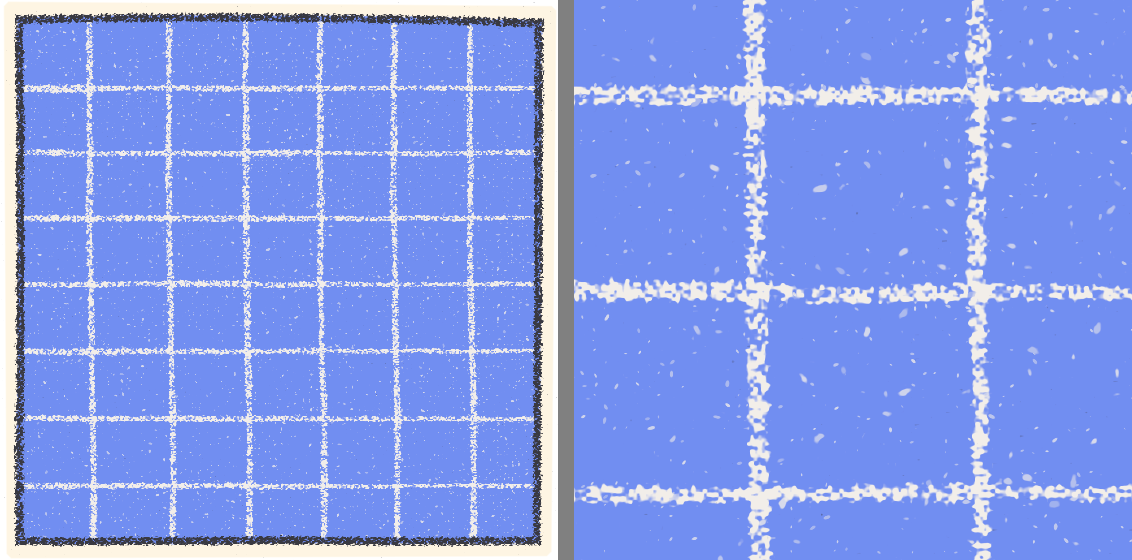
Left, the full canvas; right, a detail of the centre.
Write a Shadertoy shader that draws this pattern.

```glsl
// Chalk grid of seven by eight cells on speckled blue, framed in rough charcoal on cream paper.

const vec3 WHITE = vec3(1.0);
const vec3 CREAM = vec3(0.997, 0.962, 0.892);
const vec3 BLUE = vec3(0.445, 0.555, 0.945);
const vec3 CHALK = vec3(0.95, 0.935, 0.915);
const vec3 CHARCOAL = vec3(0.225, 0.225, 0.255);

const int COLUMN_LINES = 6;
const int ROW_LINES = 7;
const vec2 FIRST_LINE = vec2(0.161, 0.1576);
const vec2 LINE_STEP = vec2(0.1373, 0.1181);
const vec2 LINE_DRIFT = vec2(0.0055, -0.0042);
const vec2 LINE_HALF = vec2(0.0066, 0.0056);
const float LEAN = 0.0065;
const float FRAME_HALF = 0.0088;
const float GRAIN_SCALE = 430.0;
const float GRAIN_SOFTNESS = 0.13;
const float SPECK_SCALE = 80.0;
const float SPECK_DENSITY = 0.19;

float hash(vec2 p) {
    return fract(sin(dot(p, vec2(127.1, 311.7))) * 43758.55);
}

float noise(vec2 p) {
    vec2 i = floor(p), f = fract(p);
    f = f * f * (3.0 - 2.0 * f);
    float low = mix(hash(i), hash(i + vec2(1, 0)), f.x);
    float high = mix(hash(i + vec2(0, 1)), hash(i + vec2(1, 1)), f.x);
    return mix(low, high, f.y);
}

float grain(vec2 p) {
    return 0.65 * noise(p * GRAIN_SCALE) + 0.35 * noise(p * GRAIN_SCALE * 0.53 + 19.0);
}

// Grain shows through wherever the stroke presses hard enough.
float deposit(float pressure, float g) {
    return smoothstep(-GRAIN_SOFTNESS, GRAIN_SOFTNESS, pressure + g - 1.0);
}

float stroke(float dist, float halfWidth) {
    return 1.0 - smoothstep(0.45, 1.45, abs(dist) / halfWidth);
}

float gridPressure(vec2 p) {
    float columns = 0.0, rows = 0.0;
    float lean = LEAN * smoothstep(0.4, 0.8, p.y);
    for (int i = 0; i < COLUMN_LINES; i++) {
        float n = float(i);
        float x = FIRST_LINE.x + LINE_STEP.x * n + LINE_DRIFT.x * sin(n) + lean;
        x += 0.003 * (noise(vec2(p.y * 14.0, n * 7.3)) - 0.5);
        float w = LINE_HALF.x * mix(0.82, 1.18, noise(vec2(p.y * 22.0, n * 5.1 + 40.0)));
        columns = max(columns, stroke(p.x - x, w));
    }
    for (int i = 0; i < ROW_LINES; i++) {
        float n = float(i);
        float y = FIRST_LINE.y + LINE_STEP.y * n + LINE_DRIFT.y * sin(0.6 * n);
        y += 0.003 * (noise(vec2(p.x * 12.0, n * 9.7 + 80.0)) - 0.5);
        float w = LINE_HALF.y * mix(0.8, 1.2, noise(vec2(p.x * 18.0, n * 3.7 + 120.0)));
        w *= mix(1.06, 0.88, smoothstep(0.56, 0.6, p.x));
        // The top row starts with a heavier dab.
        if (i == 0) w *= 1.0 + 0.35 * (1.0 - smoothstep(0.15, 0.17, p.x));
        rows = max(rows, stroke(p.y - y, w));
    }
    float heavyEnds = 0.07 * smoothstep(0.9, 0.94, p.y) * columns;
    return 0.58 * max(columns, rows) + 0.12 * min(columns, rows) + heavyEnds;
}

// Scattered chips, clustered by slow noise and denser near the right edge.
float specks(vec2 p, float g) {
    float cover = 0.0;
    for (int layer = 0; layer < 2; layer++) {
        float n = float(layer);
        vec2 q = p * SPECK_SCALE * (1.0 + 0.9 * n) + 31.0 * n;
        vec2 id = floor(q);
        float cluster = 0.35 + 1.3 * noise(p * 11.0 + n * 5.0) + 0.5 * smoothstep(0.75, 0.95, p.x);
        float present = step(hash(id + 3.1), SPECK_DENSITY * cluster);
        vec2 d = fract(q) - 0.3 - 0.4 * vec2(hash(id + 11.0), hash(id + 23.0));
        float a = 6.2832 * hash(id + 37.0);
        d = mat2(cos(a), -sin(a), sin(a), cos(a)) * d * vec2(0.75, 1.4);
        float size = mix(0.07, 0.21, pow(hash(id + 51.0), 2.0));
        float edge = length(d) + 0.22 * (g - 0.5);
        float chip = 1.0 - smoothstep(size - 0.06, size + 0.06, edge);
        cover = max(cover, present * chip * mix(0.4, 1.0, hash(id + 67.0)));
    }
    return cover;
}

// Positive inside the charcoal frame's slightly bowed centre line.
float frameInset(vec2 p) {
    float left = p.x - 0.0355 - 0.003 * (noise(vec2(p.y * 9.0, 2.0)) - 0.5);
    float right = 0.967 - 0.005 * p.y - p.x;
    float bow = p.x - 0.47;
    float top = p.y - (0.029 + 0.03 * bow * bow + 0.005 * p.x);
    float bottom = 0.966 + 0.003 * (noise(vec2(p.x * 8.0, 6.0)) - 0.5) - p.y;
    return min(min(left, right), min(top, bottom));
}

float paperInset(vec2 p) {
    float left = p.x - 0.007 - 0.005 * p.y;
    float right = 0.997 - 0.009 * p.y - p.x;
    float top = p.y - 0.003 - 0.008 * p.x;
    float bottom = 0.997 - 0.004 * p.x - p.y;
    float corner = (min(left, right) + min(top, bottom) - 0.008) * 0.707;
    return min(min(min(left, right), min(top, bottom)), corner);
}

void mainImage(out vec4 fragColor, in vec2 fragCoord) {
    vec2 p = fragCoord / iResolution.xy;
    p.y = 1.0 - p.y;
    float pixel = 1.0 / min(iResolution.x, iResolution.y);
    float g = grain(p);
    float inset = frameInset(p);

    // Paper and blue field
    vec3 color = mix(WHITE, CREAM, smoothstep(-pixel, pixel, paperInset(p)));
    float field = smoothstep(-pixel, pixel, inset + 0.004 + 0.006 * (g - 0.5));
    color = mix(color, BLUE, field);

    // Specks and chalk lines
    float inside = smoothstep(0.003, 0.009, inset);
    color = mix(color, CHALK, 0.8 * inside * specks(p, g));
    color = mix(color, CHALK, inside * deposit(gridPressure(p), g));

    // Charcoal frame
    float charcoal = deposit(0.66 * stroke(inset, FRAME_HALF), grain(p + 3.7));
    color = mix(color, CHARCOAL, charcoal);

    fragColor = vec4(color, 1.0);
}
```
